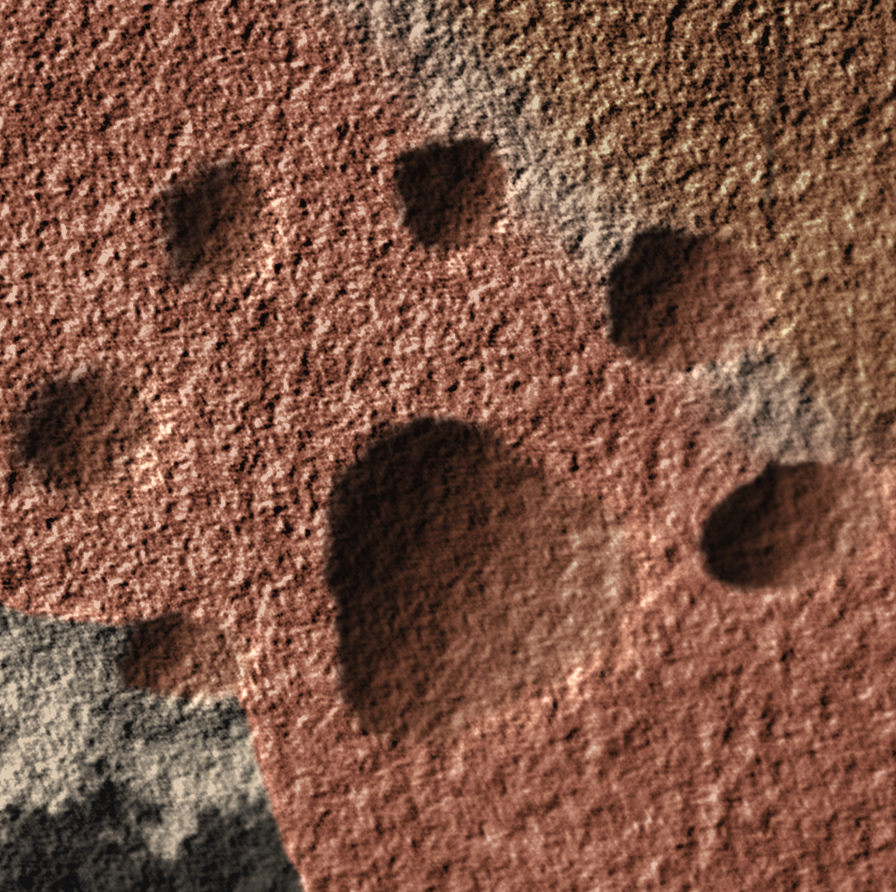
This texture is drawn by a Shadertoy shader. Its source:

```glsl
// Weathered red sandstone with seven worn hollows, a pale mineral vein and a
// broken grey corner. Layered value noise gives the grain, lit from the upper
// left; each hollow is a lobed ellipse shaded from its dark wall to its lit one.

#define GRAIN_SCALE 46.0
#define GRAIN_RELIEF 0.80
#define RELIEF_STEP 0.003
#define STONE_TONE 0.55
#define RIM_GLOW 0.23
#define EDGE_WOBBLE 0.02
#define LIGHT_DIR vec2(-0.88, 0.47)
#define PIT_COUNT 7

// Hollow placement: centre.xy, radii.xy
const vec4 pitShape[PIT_COUNT] = vec4[](
    vec4(0.242, 0.748, 0.060, 0.072), vec4(0.508, 0.781, 0.064, 0.066),
    vec4(0.768, 0.661, 0.092, 0.078), vec4(0.098, 0.512, 0.084, 0.070),
    vec4(0.522, 0.353, 0.168, 0.172), vec4(0.888, 0.412, 0.108, 0.066),
    vec4(0.205, 0.265, 0.070, 0.050));
// Hollow character: tilt, edge softness, lobe size, shift of the lit wall
const vec4 pitLook[PIT_COUNT] = vec4[](
    vec4(0.0, 0.34, 0.00, -0.25), vec4(0.0, 0.12, 0.04, -0.42),
    vec4(0.0, 0.10, 0.05, 0.00), vec4(0.2, 0.36, 0.00, -0.05),
    vec4(0.0, 0.07, 0.12, 0.02), vec4(0.32, 0.11, 0.00, -0.05),
    vec4(0.0, 0.18, 0.00, 0.15));

float hash(vec2 cell) {
    vec3 h = fract(cell.xyx * vec3(0.1031, 0.1030, 0.0973));
    h += dot(h, h.yzx + 33.33);
    return fract((h.x + h.y) * h.z);
}

float noise(vec2 p) {
    vec2 cell = floor(p), f = fract(p);
    f = f * f * (3.0 - 2.0 * f);
    return mix(mix(hash(cell), hash(cell + vec2(1, 0)), f.x),
               mix(hash(cell + vec2(0, 1)), hash(cell + vec2(1, 1)), f.x), f.y);
}

// Centred on zero; keep is the weight passed on to each finer octave
float fbm(vec2 p, float keep) {
    float sum = 0.0, weight = 1.0;
    for (int i = 0; i < 4; i++) {
        sum += weight * (noise(p) - 0.5);
        p = mat2(1.6, 1.2, -1.2, 1.6) * p + 17.3;
        weight *= keep;
    }
    return sum;
}

// Warm stone colours from deep shadow to sunlit grain
vec3 stoneRamp(float tone) {
    float t = clamp(tone, 0.0, 1.0) * 4.0;
    vec3 c = mix(vec3(0.06, 0.04, 0.035), vec3(0.34, 0.18, 0.125), clamp(t, 0.0, 1.0));
    c = mix(c, vec3(0.55, 0.325, 0.255), clamp(t - 1.0, 0.0, 1.0));
    c = mix(c, vec3(0.71, 0.50, 0.41), clamp(t - 2.0, 0.0, 1.0));
    return mix(c, vec3(0.88, 0.76, 0.68), clamp(t - 3.0, 0.0, 1.0));
}

vec3 greyRamp(float tone) {
    return mix(vec3(0.07, 0.068, 0.066), vec3(0.87, 0.79, 0.69), clamp(tone, 0.0, 1.0));
}

void mainImage(out vec4 fragColor, in vec2 fragCoord) {
    vec2 p = fragCoord / iResolution.y;

    // Grain relief, softer toward the lower right
    float focus = mix(0.78, 0.55, smoothstep(0.8, 1.5, p.x + 1.0 - p.y));
    vec2 toLight = LIGHT_DIR * RELIEF_STEP;
    float relief = fbm((p - toLight) * GRAIN_SCALE, focus)
                 - fbm((p + toLight) * GRAIN_SCALE, focus);
    float height = fbm(p * GRAIN_SCALE, focus);
    float mottle = fbm(p * 9.0, 0.6);
    float grain = GRAIN_RELIEF * relief + 0.15 * height;

    // Broad light: dimmer along the top and in the lower right
    float tone = STONE_TONE + grain + 0.12 * mottle;
    tone -= 0.07 * smoothstep(0.72, 1.0, p.y);
    tone -= 0.07 * smoothstep(0.45, 0.85, p.x) * smoothstep(0.36, 0.12, p.y);

    // Red field, brown upper right and the pale vein between them
    float upper = smoothstep(0.40, 0.52, p.y + 0.05 * mottle);
    float veinSide = dot(p - vec2(0.43, 0.97), vec2(0.74, 0.67)) + 0.035 * mottle;
    float brown = upper * smoothstep(0.0, 0.10, veinSide);
    float vein = upper * exp(-pow((veinSide - 0.025) / 0.055, 2.0));
    vec3 color = stoneRamp(tone - 0.05 * brown);
    color *= mix(vec3(1.01, 0.98, 0.98), vec3(0.95, 1.05, 0.95), brown);
    color = mix(color, greyRamp(tone + 0.12), 0.70 * vein);

    // Upright crack in the brown stone
    float crackX = 0.875 + 0.012 * sin(p.y * 22.0) + 0.02 * mottle;
    float crack = smoothstep(0.007, 0.001, abs(p.x - crackX)) * smoothstep(0.72, 0.80, p.y);
    color *= 1.0 - 0.45 * crack;

    // Broken corner: chalky grey above charcoal
    float topGap = p.y - 0.315 + 0.10 * p.x;
    float sideGap = p.x - 0.335 + 0.33 * p.y;
    float cornerGap = max(topGap, sideGap) + 0.014 * mottle + 0.004 * height;
    float corner = smoothstep(0.005, -0.005, cornerGap);
    float patches = fbm(p * 16.0 + 5.0, 0.7);
    float charcoal = smoothstep(0.14, 0.07, p.y + 0.10 * patches
                   + 0.04 * smoothstep(0.10, 0.04, abs(p.x - 0.18)));
    float chalkTone = 0.64 + 0.35 * patches + 0.8 * grain;
    chalkTone = mix(chalkTone, 0.15 + 0.4 * grain + 0.15 * patches, charcoal);
    chalkTone -= 0.32 * smoothstep(-0.05, 0.0, topGap) * smoothstep(0.22, 0.12, p.x);
    color = mix(color, greyRamp(chalkTone), corner);
    float lip = exp(-pow((cornerGap - 0.008) / 0.010, 2.0));
    color += 0.12 * lip * vec3(1.0, 0.82, 0.70);

    // Hollows: dark wall near the light, lit wall and rim opposite
    float wobble = EDGE_WOBBLE * fbm(p * 22.0, 0.6);
    for (int i = 0; i < PIT_COUNT; i++) {
        vec4 shape = pitShape[i], look = pitLook[i];
        float c = cos(look.x), s = sin(look.x);
        vec2 q = mat2(c, -s, s, c) * (p - shape.xy) / shape.zw;
        float lobes = 1.0 + look.z * cos(3.0 * atan(q.y, q.x + 1e-5));
        float d = length(q) / lobes + wobble / shape.z;
        float facing = dot(q, -LIGHT_DIR);
        float inside = smoothstep(1.0 + look.y, 1.0 - look.y, d) * (1.0 - 0.2 * look.y);
        float lit = smoothstep(-0.70, 0.95, facing + look.w);
        float floorTone = mix(0.04, 0.58, lit) + grain * mix(0.15, 0.85, lit);
        color = mix(color, stoneRamp(floorTone) * vec3(0.98, 1.03, 1.02), inside);
        float rim = exp(-pow((d - 1.08) / (0.13 + 0.4 * look.y), 2.0));
        color += RIM_GLOW * rim * (0.15 + 0.85 * smoothstep(0.1, 1.0, facing))
               * vec3(0.95, 0.80, 0.67) * (0.6 + grain);
    }
    fragColor = vec4(clamp(color, 0.0, 1.0), 1.0);
}
```
